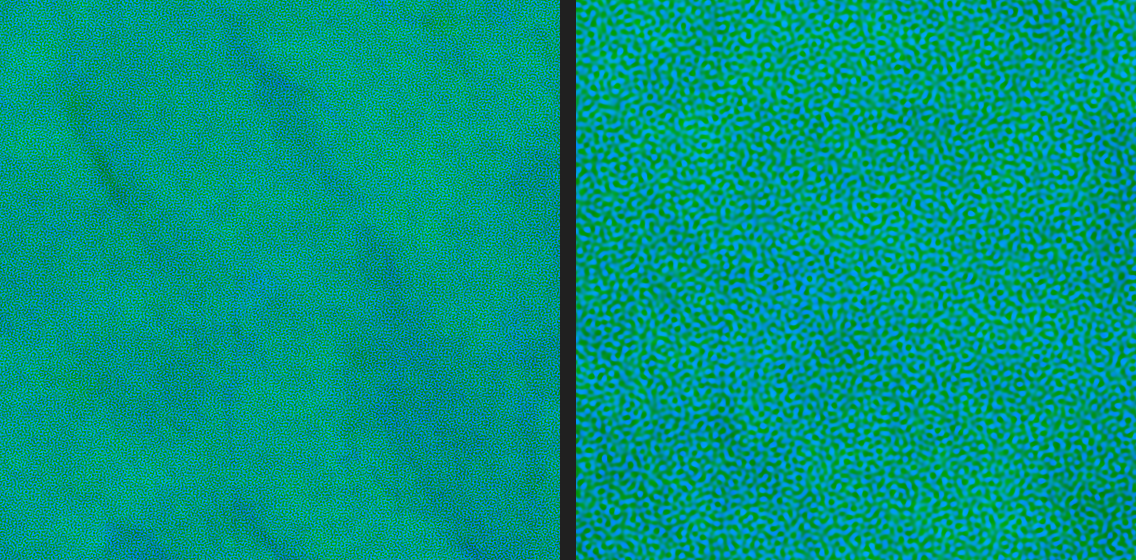
Left: the whole. Right: its middle third, enlarged.
Write a Shadertoy shader that draws this texture.

```glsl
const float GRAIN_FREQ = 190.0;     // worm periods across the canvas
const float GRAIN_SPREAD = 0.3;     // relative variation of that frequency
const float GRAIN_CONTRAST = 1.65;  // logistic slope, evens out the hue shares
const float GRAIN_BIAS = 0.03;      // below zero favours green
const float TINT_DRIFT = 0.4;
const float CREASE_TINT = 0.6;
const float CLOUD_DEPTH = 0.12;
const float MOTTLE_DEPTH = 0.09;
const float SPECK_FREQ = 300.0;
const float SPECK_DEPTH = 0.1;
const float CREASE_DEPTH = 0.085;
const int WAVES = 44;
const int FOLD_LAYERS = 3;
const float FOLD_ANGLE = -0.75;
const float TAU = 6.2831853;
const vec3 GREEN = vec3(0.0, 0.605, 0.0);
const vec3 BLUE = vec3(0.0, 0.605, 1.0);

float hash(vec2 p) {
    return fract(sin(dot(p, vec2(127.1, 311.7))) * 43758.5453);
}

float noise(vec2 p) {
    vec2 i = floor(p);
    vec2 f = fract(p);
    f = f * f * (3.0 - 2.0 * f);
    return mix(mix(hash(i), hash(i + vec2(1, 0)), f.x),
               mix(hash(i + vec2(0, 1)), hash(i + vec2(1, 1)), f.x), f.y);
}

float fbm(vec2 p) {
    float sum = 0.0;
    float amp = 0.5;
    for (int i = 0; i < 4; i++) {
        sum += amp * noise(p);
        p = mat2(1.6, 1.2, -1.2, 1.6) * p + 7.3;
        amp *= 0.5;
    }
    return sum / 0.9375;
}

vec2 alongAcross(vec2 p, float angle) {
    vec2 dir = vec2(cos(angle), sin(angle));
    return vec2(dot(p, dir), dot(p, vec2(-dir.y, dir.x)));
}

// Plane waves of similar length in all directions form a labyrinth
float labyrinth(vec2 p) {
    float sum = 0.0;
    for (int i = 0; i < WAVES; i++) {
        float id = float(i);
        float angle = 0.5 * TAU * (id + hash(vec2(id, 1.0))) / float(WAVES);
        float freq = GRAIN_FREQ * (1.0 + GRAIN_SPREAD * (2.0 * hash(vec2(id, 2.0)) - 1.0));
        float phase = hash(vec2(id, 3.0));
        sum += cos(TAU * (freq * dot(p, vec2(cos(angle), sin(angle))) + phase));
    }
    return sum * sqrt(2.0 / float(WAVES));
}

// Dark line along the mid level of a noise field
float ridge(float level, float width) {
    float d = (level - 0.5) / width;
    return exp(-d * d);
}

// Returns soft folds in x and thin broken creases in y
vec2 creases(vec2 p) {
    vec2 warped = p + 0.06 * (vec2(fbm(p * 7.0), fbm(p * 7.0 + 31.0)) - 0.5);
    vec2 sum = vec2(0.0);
    for (int i = 0; i < FOLD_LAYERS; i++) {
        float id = float(i);
        vec2 q = alongAcross(warped, FOLD_ANGLE - 0.2 * (id - 1.0));
        float level = noise(q * vec2(0.8, 4.5) + 13.7 * id + 3.1);
        float mask = smoothstep(0.42, 0.64, fbm(p * 3.5 + 17.0 * id + 11.0));
        float thinMask = smoothstep(0.52, 0.68, fbm(p * 6.0 + 29.0 * id + 57.0));
        sum += vec2(ridge(level, 0.12) * mask, ridge(level, 0.03) * thinMask);
    }
    float steepMask = smoothstep(0.48, 0.66, fbm(p * 4.0 + 83.0));
    sum.y += 0.6 * ridge(noise(warped * vec2(6.0, 0.9) + 43.0), 0.045) * steepMask;
    return min(sum, vec2(1.3));
}

void mainImage(out vec4 fragColor, in vec2 fragCoord) {
    vec2 p = fragCoord / iResolution.y;
    vec2 crease = creases(p);

    // Grain hue, faded out where pixels are too coarse to hold it
    float detail = smoothstep(1.4, 2.2, iResolution.y / GRAIN_FREQ);
    float drift = TINT_DRIFT * (fbm(p * 24.0 + 5.0) - 0.5);
    float creaseTint = CREASE_TINT * crease.y * (2.0 * noise(p * 22.0 + 71.0) - 1.0);
    float grain = labyrinth(p) * detail + drift + creaseTint + GRAIN_BIAS;
    float blueness = 1.0 / (1.0 + exp(-GRAIN_CONTRAST * grain));
    vec3 color = mix(GREEN, BLUE, blueness);

    // Cloth shading: broad clouds, mottling, fine specks and folds
    vec2 cloudPos = alongAcross(p, FOLD_ANGLE) * vec2(2.4, 4.0);
    float shade = CLOUD_DEPTH * (fbm(cloudPos + 23.0) - 0.5)
                + MOTTLE_DEPTH * (fbm(p * 34.0) - 0.5)
                + SPECK_DEPTH * detail * (noise(p * SPECK_FREQ) - 0.5)
                - CREASE_DEPTH * (0.6 * crease.x + 0.6 * crease.y - 0.2);
    color.g += shade;

    fragColor = vec4(clamp(color, 0.0, 1.0), 1.0);
}
```
